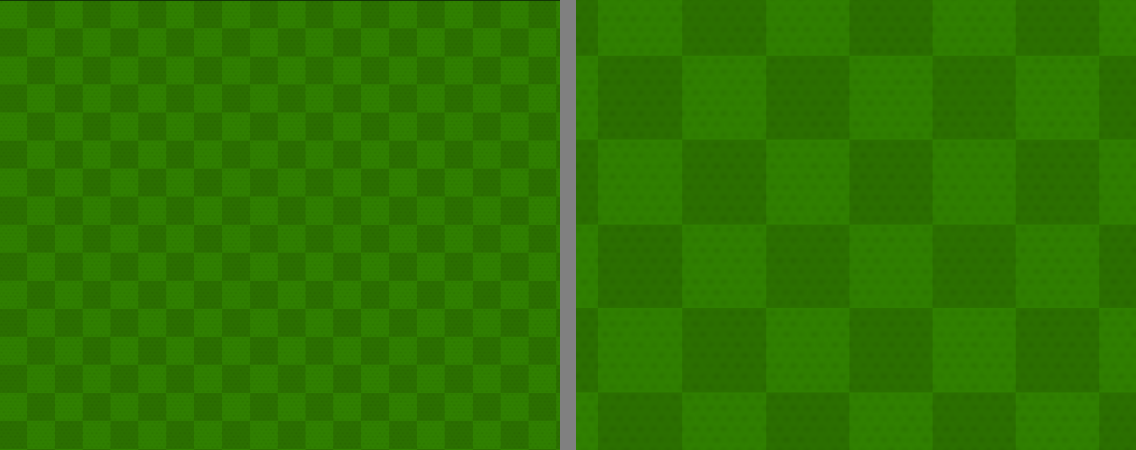
Left: the whole. Right: its middle third, enlarged.
A Shadertoy shader for this pattern:

```glsl
// Two-tone green checkerboard with a faint embossed weave of staggered dashes.
// Signed square waves multiply into the checks; hashes add slight edge drift,
// tone changes between cells and a fine grain. A thin dark line caps the top.

#define CELLS     vec2(20.10, 16.05)      // checks across and down the canvas
#define OFFSET    vec2(0.032, -0.013)     // shift of the grid, in checks
#define LIGHT     vec3(0.184, 0.494, 0.0)
#define DARK      vec3(0.167, 0.432, 0.0)
#define LINE_COL  vec3(0.03, 0.11, 0.02)
#define TOP_LINE  0.0016                  // line height, share of the canvas
#define DASHES    vec2(6.0, 8.0)          // dashes per check
#define DASH_AMT  0.055
#define DRIFT     0.018                   // edge wander, in checks
#define CELL_VAR  0.012
#define GRAIN     0.012

float hash(vec2 p) {
    vec3 q = fract(vec3(p.xyx) * 0.1031);
    q += dot(q, q.yzx + 33.33);
    return fract((q.x + q.y) * q.z);
}

// Smoothed square wave: +1 on even cells, -1 on odd cells, 0 on the edges.
vec2 squareWave(vec2 p, vec2 halfWidth) {
    vec2 parity = 1.0 - 2.0 * mod(floor(p), 2.0);
    vec2 edgeDist = 0.5 - abs(fract(p) - 0.5);
    return parity * clamp(edgeDist / halfWidth, 0.0, 1.0);
}

// Small horizontal dashes, alternate rows shifted by half a step.
float dashWeave(vec2 p) {
    vec2 q = p * DASHES;
    float row = floor(q.y);
    q.x += 0.5 * mod(row, 2.0);
    float strength = 0.65 + 0.7 * hash(vec2(floor(q.x), row) + 71.0);
    vec2 d = (fract(q) - 0.5) / vec2(0.30, 0.32);
    return strength * exp(-dot(d, d));
}

void mainImage(out vec4 fragColor, in vec2 fragCoord) {
    vec2 uv = fragCoord / iResolution.xy;
    uv.y = 1.0 - uv.y;
    vec2 p = uv * CELLS + OFFSET;
    vec2 pixel = CELLS / iResolution.xy;

    // Each vertical and horizontal edge sits slightly off the regular grid.
    vec2 edge = floor(p + 0.5);
    vec2 wander = vec2(hash(vec2(edge.x, 3.0)), hash(vec2(7.0, edge.y))) - 0.5;
    vec2 board = p + DRIFT * wander;

    // Checks: the top left one is light.
    vec2 wave = squareWave(board, 0.5 * pixel);
    vec3 color = mix(DARK, LIGHT, 0.5 + 0.5 * wave.x * wave.y);

    // Weave, tone of each cell and fine grain.
    float tone = 1.0 - DASH_AMT * (dashWeave(p) - 0.28);
    tone += CELL_VAR * (hash(floor(board) + 19.0) - 0.5);
    tone += GRAIN * (hash(floor(p * 20.0) + 101.0) - 0.5);
    color *= tone;

    // Thin dark line along the top edge.
    float line = clamp(0.5 + (TOP_LINE - uv.y) * iResolution.y, 0.0, 1.0);
    color = mix(color, LINE_COL, line);

    fragColor = vec4(color, 1.0);
}
```
